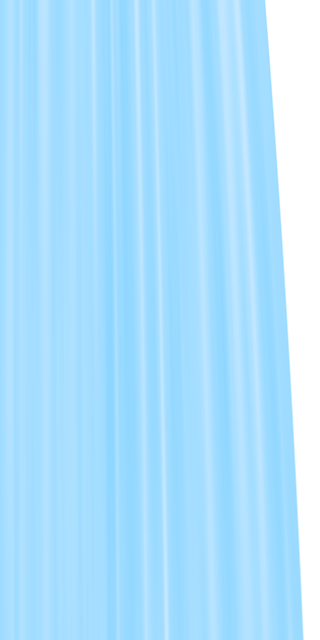
Give the GLSL for this background, as a Shadertoy shader.

```glsl
// A pale blue curtain of soft vertical streaks that fans out to the lower right,
// ending in a slanted edge against white. The fan is undone to get a streak
// coordinate, then Gaussian bands and stretched noise set the lightness.

float hash(vec2 p) {
    return fract(sin(dot(p, vec2(127.1, 311.7))) * 43758.5453);
}

float noise(vec2 p) {
    vec2 i = floor(p), f = fract(p);
    f = f * f * (3.0 - 2.0 * f);
    return mix(mix(hash(i), hash(i + vec2(1, 0)), f.x),
               mix(hash(i + vec2(0, 1)), hash(i + vec2(1, 1)), f.x), f.y);
}

float band(float x, float center, float width) {
    float d = (x - center) / width;
    return exp(-d * d);
}

// Bright streaks: position, width, strength at the top, strength at the bottom
const vec4 STREAKS[12] = vec4[12](
    vec4(0.030, 0.016, 0.55, 0.15), vec4(0.066, 0.006, 0.50, 0.20),
    vec4(0.137, 0.017, 0.75, 0.35), vec4(0.225, 0.012, 0.45, 0.15),
    vec4(0.291, 0.007, 0.75, 0.15), vec4(0.349, 0.006, 0.95, 0.60),
    vec4(0.427, 0.008, 0.90, 0.65), vec4(0.480, 0.006, 0.65, 1.10),
    vec4(0.604, 0.013, 0.65, 0.50), vec4(0.692, 0.017, 0.85, 0.40),
    vec4(0.740, 0.011, 1.00, 0.60), vec4(0.796, 0.008, 0.25, 0.65));

// Deeper blue bands: position, width, strength
const vec3 SHADES[7] = vec3[7](
    vec3(0.105, 0.015, 0.25), vec3(0.335, 0.026, 0.65),
    vec3(0.385, 0.022, 0.60), vec3(0.455, 0.015, 0.30),
    vec3(0.515, 0.024, 0.35), vec3(0.645, 0.020, 0.50),
    vec3(0.785, 0.022, 0.45));

void mainImage(out vec4 fragColor, in vec2 fragCoord) {
    vec2 uv = fragCoord / iResolution.xy;
    float down = 1.0 - uv.y;

    // Undo the fan x = u + spread * u * u
    float spread = 0.175 * down * (1.3 - 0.3 * down);
    float u = 2.0 * uv.x / (1.0 + sqrt(1.0 + 4.0 * spread * uv.x));

    // Fine grain drawn out along the streaks
    float light = 0.40 * (noise(vec2(u * 55.0, down * 1.5)) - 0.5)
                + 0.28 * (noise(vec2(u * 130.0 + 7.0, down * 2.0)) - 0.5);

    for (int i = 0; i < 12; i++) {
        vec4 s = STREAKS[i];
        light += band(u, s.x, s.y) * mix(s.z, s.w, down);
    }

    // The shades are deepest a little below the middle
    float depth = 0.55 + 0.5 * band(down, 0.62, 0.4);
    for (int i = 0; i < 7; i++) {
        vec3 s = SHADES[i];
        light -= band(u, s.x, s.y) * s.z * depth;
    }
    light = clamp(light - 0.06, -0.75, 1.1);
    vec3 color = vec3(0.65, 0.87, 1.0) + light * vec3(0.13, 0.042, 0.0);

    // Thin blue rim and the white beyond the slanted edge
    const float EDGE = 0.828;
    color = mix(color, vec3(0.55, 0.84, 1.0), 0.7 * band(u, EDGE, 0.004));
    float pixel = 1.0 / iResolution.x;
    color = mix(color, vec3(1.0), smoothstep(-pixel, pixel, u - EDGE));

    fragColor = vec4(color, 1.0);
}
```
